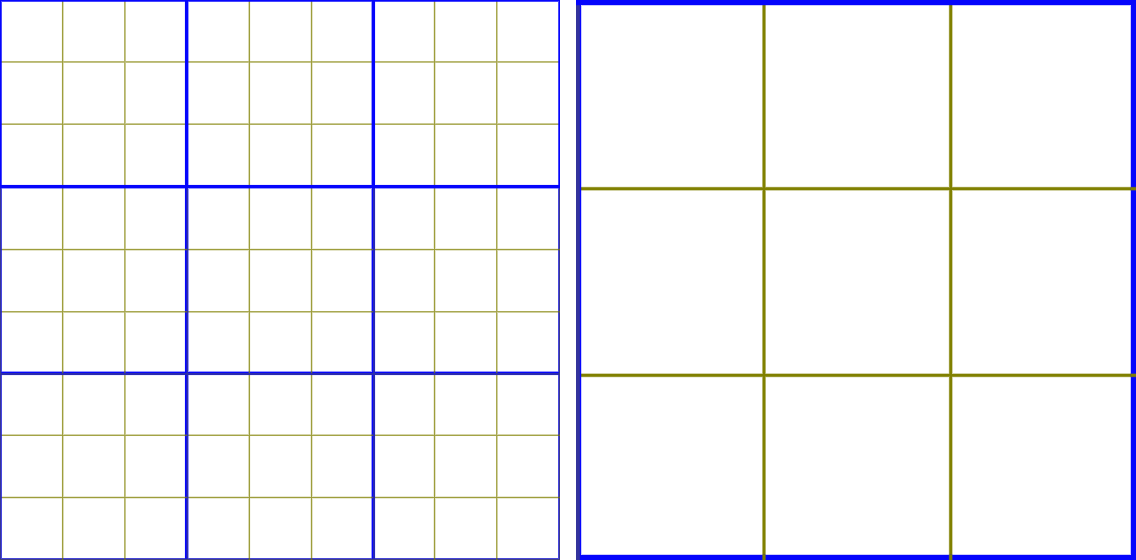
Left: the whole. Right: its middle third, enlarged.
Reproduce this pattern procedurally as a WebGL 1 fragment shader.

```glsl
precision highp float;

uniform vec2 u_resolution;

const float TILES = 3.0;             // framed tiles across and down
const float CELLS = 3.0;             // cells per tile side
const float FRAME_HALF = 0.0031;     // half width of the blue frame lines
const float THIN_HALF = 0.00096;     // half width of the olive lines
const float THIN_SOFTNESS = 1.4;     // filter width of olive lines in pixels
const float WORN_WIDTH = 0.0023;     // dull strip inside a frame line
const float WORN_LOW = 0.75;         // least strength of the dull strip

// Shift of the cell lines in each tile column and row
const vec3 COLUMN_SHIFT = vec3(0.0008, 0.0008, -0.0018);
const vec3 ROW_SHIFT = vec3(0.0005, -0.0012, 0.0005);

const vec3 PAPER = vec3(1.0);
const vec3 OLIVE = vec3(0.5, 0.5, 0.0);
const vec3 BLUE = vec3(0.02, 0.02, 0.99);
const vec3 SLATE = vec3(0.25, 0.25, 0.50);

float hash(float n) {
  return fract(sin(n * 12.9898) * 43758.5453);
}

// Share of a pixel centred at x that lies between lo and hi
vec2 bandCoverage(vec2 x, vec2 lo, vec2 hi, vec2 pixel) {
  vec2 overlap = min(hi, x + 0.5 * pixel) - max(lo, x - 0.5 * pixel);
  return clamp(overlap / pixel, 0.0, 1.0);
}

float eitherOf(vec2 cover) {
  return max(cover.x, cover.y);
}

// Picks the entry that belongs to a tile index
float perTile(vec3 values, float index) {
  return dot(values, vec3(equal(vec3(0.0, 1.0, 2.0), vec3(index))));
}

void main() {
  vec2 pixel = 1.0 / u_resolution;
  vec2 uv = gl_FragCoord.xy * pixel;

  // Cell lines inside each tile
  vec2 tile = floor(uv * TILES);
  vec2 shift = vec2(perTile(COLUMN_SHIFT, tile.x), perTile(ROW_SHIFT, tile.y));
  vec2 local = uv - tile / TILES - shift;
  float divisions = TILES * CELLS;
  vec2 cellLine = clamp(floor(local * divisions + 0.5), 1.0, CELLS - 1.0);
  vec2 toCellLine = local - cellLine / divisions;
  vec2 thin = bandCoverage(toCellLine, vec2(-THIN_HALF), vec2(THIN_HALF),
                           pixel * THIN_SOFTNESS);
  vec3 color = mix(PAPER, OLIVE, eitherOf(thin));

  // Frame lines
  vec2 seam = floor(uv * TILES + 0.5);
  vec2 toSeam = uv - seam / TILES;
  vec2 frame = bandCoverage(toSeam, vec2(-FRAME_HALF), vec2(FRAME_HALF), pixel);
  color = mix(color, BLUE, eitherOf(frame));

  // Dull strips: upright ones below the top row, level ones around the last row
  float topRow = (TILES - 1.0) / TILES;
  float belowTop = clamp((topRow - FRAME_HALF - uv.y) / pixel.y + 0.5, 0.0, 1.0);
  vec2 stripStart = vec2(step(TILES - 0.5, seam.x), step(0.5, seam.y)) * -WORN_WIDTH;
  vec2 strip = bandCoverage(toSeam, stripStart, stripStart + WORN_WIDTH, pixel);
  strip.x *= belowTop * mix(WORN_LOW, 1.0, hash(seam.x + 1.0));
  strip.y *= 1.0 - step(1.5, seam.y);
  color = mix(color, SLATE, eitherOf(strip));

  // Cell lines cross the right and bottom frame sides of the lower rows
  vec2 crossing = vec2(step(0.0, toSeam.y) * frame.y, step(toSeam.x, 0.0) * frame.x);
  color = mix(color, OLIVE, eitherOf(thin * crossing) * belowTop);

  gl_FragColor = vec4(color, 1.0);
}
```
